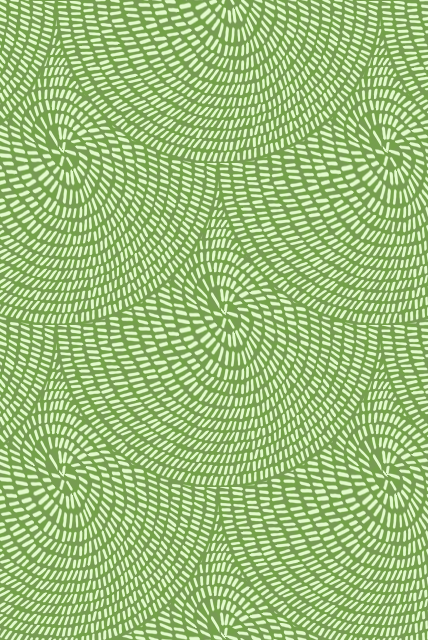
Write a Shadertoy shader that draws this pattern.

```glsl
#define PERIOD 0.506
#define ORIGIN vec2(0.341, 0.492)
#define RINGS 13.0
#define SPACING 0.46
#define DASH_RADIUS 0.112
#define DASH_REACH 0.275
#define SLANT 0.18
#define CORE_SHIFT vec2(0.022, 0.035)
#define EDGE_GAP 0.004
#define GREEN vec3(0.455, 0.63, 0.285)
#define GREEN_WORN vec3(0.47, 0.605, 0.335)
#define CREAM vec3(0.89, 0.985, 0.80)

const float TAU = 6.2831853;

vec2 hash2(vec2 p) {
    p = vec2(dot(p, vec2(127.1, 311.7)), dot(p, vec2(269.5, 183.3)));
    return fract(sin(p) * 43758.55) * 2.0 - 1.0;
}

float gradientNoise(vec2 p) {
    vec2 i = floor(p), f = fract(p);
    vec2 u = f * f * (3.0 - 2.0 * f);
    vec2 e = vec2(1.0, 0.0);
    float low = mix(dot(hash2(i), f), dot(hash2(i + e), f - e), u.x);
    float high = mix(dot(hash2(i + e.yx), f - e.yx),
                     dot(hash2(i + 1.0), f - 1.0), u.x);
    return mix(low, high, u.y);
}

// Offset from the nearest scale centre in a staggered row
vec2 fromCentre(vec2 p, float row) {
    float stagger = 0.5 * mod(row, 2.0);
    return vec2(fract(p.x - stagger + 0.5) - 0.5, p.y - 0.5 * row);
}

// Upper scales cover lower ones; edge receives the distance to the rim
vec2 scaleLocal(vec2 p, out float edge) {
    float row = floor(2.0 * p.y) + 1.0;
    vec2 upper = fromCentre(p, row);
    vec2 lower = fromCentre(p, row - 1.0);
    float rim = 0.5 - length(upper);
    edge = rim > 0.0 ? rim : min(-rim, 0.5 - length(lower));
    return rim > 0.0 ? upper : lower;
}

// Signed distance to the nearest dash, in ring widths
float dashDistance(vec2 p) {
    // Rings are round at the rim and stretched into a leaning oval at the core
    float inner = clamp(1.0 - 4.0 * dot(p, p), 0.0, 1.0);
    float core = inner * inner;
    vec2 q = p - CORE_SHIFT * core;
    q.x += 0.28 * q.y * core;
    q.y *= 1.0 - 0.32 * core;
    float radius = length(q) * 2.0 * RINGS;
    float turn = atan(q.x, -q.y) / TAU;

    // The upper half climbs by one ring, joining the rings into a spiral
    float climb = 0.5 * sign(turn) * smoothstep(0.2, 0.5, abs(turn));
    float ring = radius + climb + 0.45 * inner * gradientNoise(p * 11.0);
    float k = floor(ring);
    float count = max(4.0, floor(TAU * (k + 0.5) / SPACING));
    float along = (turn + 0.5) * count;
    vec2 cell = vec2(floor(along), k);
    vec2 d = vec2((fract(along) - 0.5) * TAU * radius / count,
                  fract(ring) - 0.5);

    // Hand-drawn irregularity per dash
    vec2 jitter = hash2(cell + 3.7);
    vec2 size = hash2(cell + 41.3);
    d += jitter * vec2(0.04, 0.055);
    d.x += (SLANT + 0.16 * jitter.y) * d.y;
    float reach = DASH_REACH * (1.0 + 0.16 * size.x);
    d.y -= clamp(d.y, -reach, reach);
    float ragged = 0.025 * gradientNoise(p * 90.0);
    return length(d) - DASH_RADIUS * (1.0 + 0.16 * size.y) - ragged;
}

void mainImage(out vec4 fragColor, in vec2 fragCoord) {
    vec2 uv = fragCoord / iResolution.y;
    vec2 p = (uv - ORIGIN) / PERIOD;
    float pixel = 1.0 / (iResolution.y * PERIOD);

    float edge;
    vec2 local = scaleLocal(p, edge);
    float blur = pixel * 2.0 * RINGS * 0.75;
    float ink = 1.0 - smoothstep(-blur, blur, dashDistance(local));
    ink *= smoothstep(EDGE_GAP - pixel, EDGE_GAP + pixel, edge);

    // Faint mottling of the ground
    float wear = smoothstep(-0.25, 0.3, gradientNoise(p * 38.0));
    vec3 ground = mix(GREEN, GREEN_WORN, wear);
    fragColor = vec4(mix(ground, CREAM, ink), 1.0);
}
```
